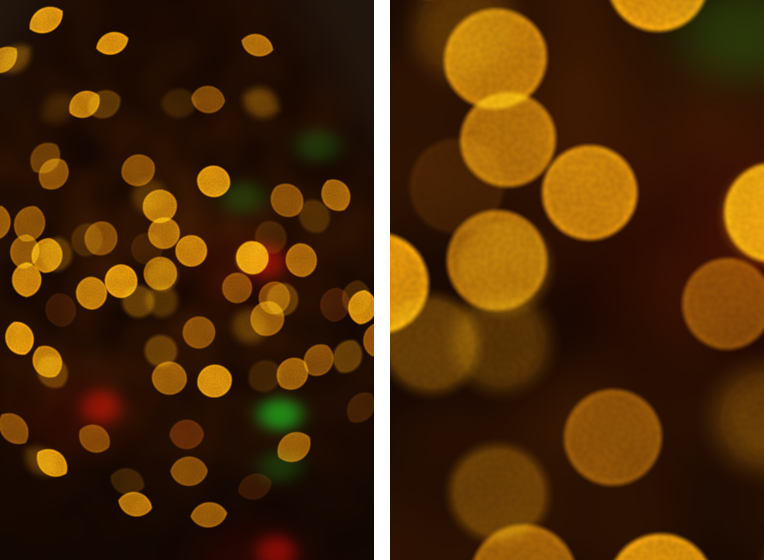
Left: the whole. Right: its middle third, enlarged.
Write a WebGL 2 fragment shader that draws this background.

```glsl
#version 300 es
precision highp float;
// Defocused gold, red and green lights glowing on a dark tree.

uniform vec2 u_resolution;
out vec4 fragColor;

// The canvas is 1 wide and 1.5 high.
const vec2 CENTRE = vec2(0.5, 0.75);
const vec3 SHADOW = vec3(0.085, 0.029, 0.007);
const vec3 AMBER_HAZE = vec3(0.27, 0.115, 0.010);
const vec3 WALL = vec3(0.130, 0.085, 0.050);
const vec3 GOLD = vec3(0.87, 0.55, 0.035);
const vec3 COPPER = vec3(0.72, 0.30, 0.04);
const vec3 RED = vec3(0.50, 0.015, 0.015);
const vec3 GREEN = vec3(0.01, 0.45, 0.07);

vec2 hash2(vec2 p) {
    vec3 q = fract(p.xyx * vec3(0.1031, 0.1030, 0.0973));
    q += dot(q, q.yzx + 33.33);
    return fract((q.xx + q.yz) * q.zy);
}

float gradientNoise(vec2 p) {
    vec2 cell = floor(p), f = fract(p);
    vec2 w = f * f * f * (f * (f * 6.0 - 15.0) + 10.0);
    vec4 corner;
    for (int k = 0; k < 4; k++) {
        vec2 offset = vec2(k & 1, k >> 1);
        float angle = 6.2832 * hash2(cell + offset + 57.0).x;
        corner[k] = dot(vec2(cos(angle), sin(angle)), f - offset);
    }
    return mix(mix(corner.x, corner.y, w.x), mix(corner.z, corner.w, w.x), w.y);
}

vec3 screenBlend(vec3 base, vec3 light) {
    return 1.0 - (1.0 - base) * (1.0 - light);
}

// Overlap of two circles: round in the middle, narrower towards the border.
float apertureDistance(vec2 p, vec2 centre, float radius) {
    vec2 radial = centre - CENTRE;
    float away = length(radial);
    float r = radius * (1.0 + 0.35 * away);
    vec2 shift = radial / max(away, 0.001) * r * min(0.9 * away * away, 0.4);
    vec2 q = p - centre;
    return max(length(q - shift), length(q + shift)) - r;
}

// Filled aperture with a thin, slightly brighter rim.
float bokeh(vec2 p, vec2 centre, float radius, float blur) {
    float d = apertureDistance(p, centre, radius);
    float fill = 1.0 - smoothstep(-blur, blur, d);
    float rim = exp(-pow((d + 0.004) / 0.0025, 2.0));
    return fill * (0.96 + 0.10 * rim);
}

// Soft oval glow.
float glow(vec2 p, vec2 centre, vec2 size) {
    vec2 q = (p - centre) / size;
    return exp(-pow(dot(q, q), 1.4));
}

// Evenly spread positions, gathered around a slightly sloping middle band.
vec2 lightPosition(float index, float seed) {
    vec2 u = fract(seed + index * vec2(0.754878, 0.569840));
    u += 0.10 * (hash2(vec2(index, seed * 91.0)) - 0.5);
    float s = 2.0 * u.y - 1.0;
    float rise = 0.66 * sign(s) * pow(abs(s), 1.8);
    float x = mix(-0.01, 1.01, pow(clamp(u.x, 0.0, 1.0), 1.12));
    x *= mix(1.0, 0.74, smoothstep(0.22, 0.55, abs(rise)));
    return vec2(x, CENTRE.y + rise - 0.18 * (x - 0.5));
}

vec3 background(vec2 p) {
    float clouds = 0.5 + 0.8 * gradientNoise(p * 5.0) + 0.5 * gradientNoise(p * 11.0 + 7.0);
    float middle = glow(p, vec2(0.42, 0.80), vec2(0.62, 0.60));
    vec3 color = mix(SHADOW, AMBER_HAZE, clamp(clouds * (0.10 + 0.60 * middle), 0.0, 1.0));
    color *= 0.75 + 0.25 * smoothstep(0.0, 0.5, p.y);
    float outside = abs(p.x - 0.45) - 0.30 - 0.60 * (1.5 - p.y);
    return mix(color, WALL, smoothstep(-0.10, 0.16, outside));
}

vec3 addColouredGlows(vec3 color, vec2 p) {
    for (float i = 0.0; i < 4.0; i++) {
        float upper = floor(i / 2.0), side = mod(i, 2.0);
        vec2 centre = vec2(0.75 + 0.2 * upper * (side - 0.5), 0.25 + 0.14 * side + 0.72 * upper);
        float strength = mix(0.35 + 0.75 * side, 0.35, upper);
        color = screenBlend(color, GREEN * strength * glow(p, centre, vec2(0.062, 0.045)));
    }
    for (float i = 0.0; i < 3.0; i++) {
        vec2 centre = vec2(min(0.27 + 0.44 * i, 0.74), mod(0.41 + 0.39 * i, 1.17));
        color = screenBlend(color, RED * 0.85 * glow(p, centre, vec2(0.055, 0.047)));
        color = screenBlend(color, RED * 0.16 * glow(p, centre - vec2(0.06, 0.02), vec2(0.15, 0.11)));
    }
    return color;
}

void main() {
    float unit = 1.5 / u_resolution.y;
    vec2 p = gl_FragCoord.xy * unit;
    vec3 color = addColouredGlows(background(p), p);
    float grain = 1.0 + 0.10 * gradientNoise(p * 190.0) + 0.10 * gradientNoise(p * 24.0);

    // Faint lights, some of them strongly blurred.
    for (float i = 0.0; i < 30.0; i++) {
        vec2 h = hash2(vec2(i, 17.0));
        float blur = max(mix(0.003, 0.024, h.y * h.y * h.y), unit);
        vec3 tint = mix(COPPER, GOLD, smoothstep(0.1, 0.5, h.y));
        float strength = mix(0.10, 0.42, h.x) * grain;
        color = screenBlend(color, tint * strength * bokeh(p, lightPosition(i, 0.37), 0.041, blur));
    }
    // Bright gold lights.
    for (float i = 0.0; i < 44.0; i++) {
        vec2 h = hash2(vec2(i, 5.0));
        float strength = mix(0.48, 1.0, h.x) * grain;
        vec3 tint = GOLD * vec3(1.0, mix(0.90, 1.04, h.x), 1.0);
        float radius = mix(0.039, 0.044, h.y);
        color = screenBlend(color, tint * strength * bokeh(p, lightPosition(i, 0.11), radius, max(0.003, unit)));
    }
    fragColor = vec4(color, 1.0);
}
```
